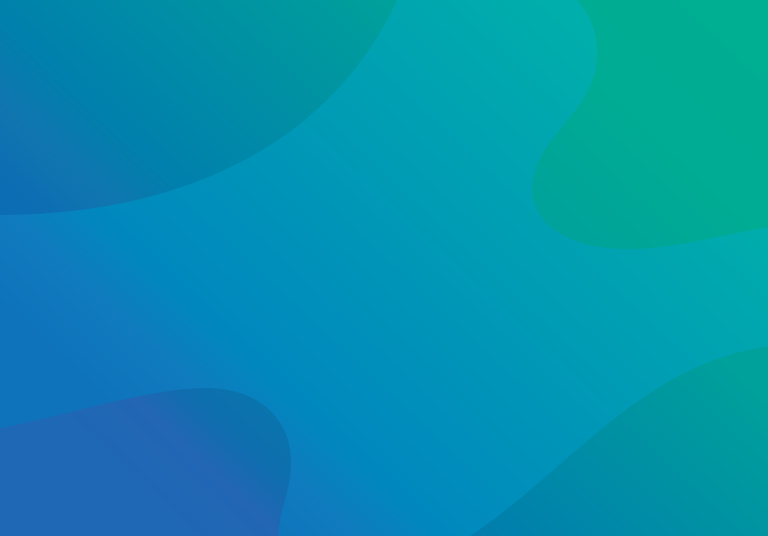
A Shadertoy shader for this background:

```glsl
// Four smooth blobs lean in from the corners over a diagonal blue-to-teal sweep.
// Each blob is a closed outline of cubic curves, turned into a signed distance,
// and filled with its own colour ramp along the same diagonal.

// Frame is FRAME_WIDTH wide and 1 high; the diagonal runs to the upper right.
const float FRAME_WIDTH = 1.433;
const vec2 DIAGONAL = vec2(1.0, 1.07);
const int CURVE_STEPS = 24;

// Ramp stops along the diagonal, with their colours
const vec4 SKY_STOPS = vec4(0.47, 0.65, 0.83, 2.10);
const vec3 SKY_DEEP = vec3(0.055, 0.451, 0.733);
const vec3 SKY_BAND = vec3(0.063, 0.480, 0.745);
const vec3 SKY_BLUE = vec3(0.0, 0.533, 0.745);
const vec3 SKY_TEAL = vec3(0.0, 0.684, 0.670);

const vec4 SHADE_STOPS = vec4(0.70, 0.874, 1.033, 1.78);
const float SHADE_SHIFT = 0.08;
const vec3 SHADE_DEEP = vec3(0.047, 0.424, 0.706);
const vec3 SHADE_BAND = vec3(0.063, 0.463, 0.686);
const vec3 SHADE_BLUE = vec3(0.0, 0.500, 0.678);
const vec3 SHADE_TEAL = vec3(0.0, 0.627, 0.608);

const vec4 GREEN_STOPS = vec4(1.60, 1.78, 2.02, 2.40);
const vec3 GREEN_DARK = vec3(0.0, 0.631, 0.612);
const vec3 GREEN_MID = vec3(0.0, 0.647, 0.596);
const vec3 GREEN_FULL = vec3(0.0, 0.673, 0.578);
const vec3 GREEN_LIGHT = vec3(0.0, 0.682, 0.573);

const vec4 INDIGO_STOPS = vec4(0.32, 0.53, 0.64, 0.79);
const vec3 INDIGO = vec3(0.118, 0.408, 0.710);
const vec3 INDIGO_BAND = vec3(0.133, 0.400, 0.706);
const vec3 INDIGO_BLUE = vec3(0.055, 0.431, 0.682);
const vec3 INDIGO_TEAL = vec3(0.031, 0.463, 0.675);

// Outline state: x = squared distance so far, y = sign (-1 inside)
const vec2 EMPTY = vec2(100.0, 1.0);

vec3 ramp(float t, vec4 stops, vec3 a, vec3 b, vec3 c, vec3 d) {
    vec3 k = clamp((t - stops.xyz) / (stops.yzw - stops.xyz), 0.0, 1.0);
    return mix(mix(mix(a, b, k.x), c, k.y), d, k.z);
}

// Adds a straight edge: nearest distance and even-odd crossing
void addEdge(inout vec2 shape, vec2 p, vec2 a, vec2 b) {
    vec2 along = b - a, rel = p - a;
    float h = clamp(dot(rel, along) / dot(along, along), 0.0, 1.0);
    vec2 gap = rel - along * h;
    shape.x = min(shape.x, dot(gap, gap));
    if ((a.y > p.y) != (b.y > p.y) && rel.x < along.x * rel.y / along.y) {
        shape.y = -shape.y;
    }
}

// Adds a cubic curve as a chain of short edges
void addCurve(inout vec2 shape, vec2 p, vec2 a, vec2 b, vec2 c, vec2 d) {
    vec2 from = a;
    for (int i = 1; i <= CURVE_STEPS; i++) {
        float t = float(i) / float(CURVE_STEPS), s = 1.0 - t;
        vec2 to = s * s * s * a + 3.0 * s * t * (s * b + t * c) + t * t * t * d;
        addEdge(shape, p, from, to);
        from = to;
    }
}

// Closes the outline through a point beyond the frame and returns its coverage
float closeShape(vec2 shape, vec2 p, vec2 first, vec2 last, vec2 beyond) {
    addEdge(shape, p, last, beyond);
    addEdge(shape, p, beyond, first);
    return clamp(0.5 - shape.y * sqrt(shape.x) * iResolution.y, 0.0, 1.0);
}

float upperLeftBlob(vec2 p) {
    vec2 shape = EMPTY, first = vec2(0.0, 0.599), last = vec2(0.741, 1.0);
    addCurve(shape, p, first, vec2(0.336, 0.599), vec2(0.616, 0.729), last);
    return closeShape(shape, p, first, last, vec2(-1.0, 3.0));
}

float lowerRightBlob(vec2 p) {
    vec2 shape = EMPTY, first = vec2(0.877, 0.0), last = vec2(FRAME_WIDTH, 0.354);
    addCurve(shape, p, first, vec2(1.063, 0.123), vec2(1.194, 0.319), last);
    return closeShape(shape, p, first, last, vec2(3.0, -2.0));
}

float upperRightBlob(vec2 p) {
    vec2 shape = EMPTY, first = vec2(1.076, 1.0), last = vec2(FRAME_WIDTH, 0.576);
    vec2 bulge = vec2(1.114, 0.901), lobe = vec2(0.993, 0.646), base = vec2(1.172, 0.535);
    addCurve(shape, p, first, vec2(1.101, 0.974), vec2(1.114, 0.940), bulge);
    addCurve(shape, p, bulge, vec2(1.114, 0.786), vec2(0.993, 0.748), lobe);
    addCurve(shape, p, lobe, vec2(0.993, 0.575), vec2(1.073, 0.535), base);
    addCurve(shape, p, base, vec2(1.259, 0.535), vec2(1.343, 0.562), last);
    return closeShape(shape, p, first, last, vec2(3.0, 3.0));
}

float lowerLeftBlob(vec2 p) {
    vec2 shape = EMPTY, first = vec2(0.0, 0.201), last = vec2(0.519, 0.0);
    vec2 crest = vec2(0.386, 0.276), side = vec2(0.543, 0.138);
    addCurve(shape, p, first, vec2(0.149, 0.231), vec2(0.280, 0.276), crest);
    addCurve(shape, p, crest, vec2(0.481, 0.276), vec2(0.543, 0.220), side);
    addCurve(shape, p, side, vec2(0.543, 0.086), vec2(0.522, 0.052), last);
    return closeShape(shape, p, first, last, vec2(-2.0, -2.0));
}

void mainImage(out vec4 fragColor, in vec2 fragCoord) {
    vec2 p = fragCoord / iResolution.xy * vec2(FRAME_WIDTH, 1.0);
    float t = dot(p, DIAGONAL);

    vec3 color = ramp(t, SKY_STOPS, SKY_DEEP, SKY_BAND, SKY_BLUE, SKY_TEAL);
    vec3 shade = ramp(t, SHADE_STOPS, SHADE_DEEP, SHADE_BAND, SHADE_BLUE, SHADE_TEAL);
    vec3 shadeLow = ramp(t + SHADE_SHIFT, SHADE_STOPS, SHADE_DEEP, SHADE_BAND, SHADE_BLUE, SHADE_TEAL);
    vec3 green = ramp(t, GREEN_STOPS, GREEN_DARK, GREEN_MID, GREEN_FULL, GREEN_LIGHT);
    vec3 indigo = ramp(t, INDIGO_STOPS, INDIGO, INDIGO_BAND, INDIGO_BLUE, INDIGO_TEAL);

    color = mix(color, shade, upperLeftBlob(p));
    color = mix(color, shadeLow, lowerRightBlob(p));
    color = mix(color, green, upperRightBlob(p));
    color = mix(color, indigo, lowerLeftBlob(p));
    fragColor = vec4(color, 1.0);
}
```
